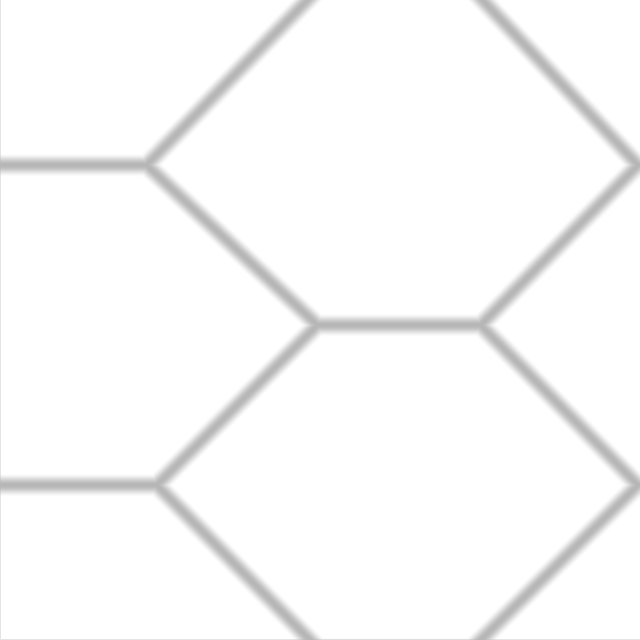
Give the GLSL for this pattern, as a Shadertoy shader.

```glsl
// Soft grey honeycomb on white: one wide repeat across, two down.
// Joints come from small formulas with a slight drift between rows; the
// distance to the nearest edge is shaded with a blurred line profile.

const vec3 PAPER = vec3(1.0);
const vec3 LINE_GREY = vec3(0.715);
const vec3 SEAM_GREY = vec3(0.84);
const float LINE_CORE = 0.0007;   // half width of the darkest part
const float LINE_FADE = 0.0188;   // half width where the line ends
const float SEAM_WIDTH = 0.002;
const float MID_HEIGHT = 0.492;
const float HALF_ROW = 0.25;

float segmentDistance(vec2 p, vec2 a, vec2 b) {
    vec2 ab = b - a;
    float t = clamp(dot(p - a, ab) / dot(ab, ab), 0.0, 1.0);
    return length(p - a - ab * t);
}

// Ends of the short central edge; outer rows drift a little.
float centreHeight(float row) {
    return MID_HEIGHT + 0.516 * row + 0.010 * row * row;
}

vec2 centreLeft(float row) {
    return vec2(0.496 + 0.002 * row * row, centreHeight(row));
}

vec2 centreRight(float row) {
    return vec2(0.751 - 0.014 * row * row, centreHeight(row));
}

// Joints between the central rows, on side -1 (lower) or +1 (upper).
vec2 sideLeft(float side) {
    return vec2(0.237 - 0.008 * side, MID_HEIGHT + HALF_ROW * side);
}

vec2 sideRight(float side) {
    return vec2(0.997, MID_HEIGHT + HALF_ROW * side);
}

float meshDistance(vec2 p) {
    float d = segmentDistance(p, centreLeft(0.0), centreRight(0.0));
    for (int i = 0; i < 2; i++) {
        float side = float(2 * i - 1);
        vec2 left = sideLeft(side);
        vec2 right = sideRight(side);

        // Horizontal edges: the outer row and the wrapped side edge
        d = min(d, segmentDistance(p, centreLeft(side), centreRight(side)));
        d = min(d, segmentDistance(p, right - vec2(1.0, 0.0), left));
        d = min(d, segmentDistance(p, right, left + vec2(1.0, 0.0)));

        // Slanted edges to the middle row and to the outer row
        for (int j = 0; j < 2; j++) {
            float row = side * float(j);
            d = min(d, segmentDistance(p, left, centreLeft(row)));
            d = min(d, segmentDistance(p, right, centreRight(row)));
        }
    }
    return d;
}

void mainImage(out vec4 fragColor, in vec2 fragCoord) {
    vec2 uv = fragCoord / iResolution.xy;
    float pixel = 1.0 / min(iResolution.x, iResolution.y);

    // Faint seam along the left and bottom borders
    float seam = smoothstep(0.0, max(SEAM_WIDTH, pixel), min(uv.x, uv.y));
    vec3 color = mix(SEAM_GREY, PAPER, seam);

    // Blurred mesh lines
    float fade = max(LINE_FADE, LINE_CORE + pixel);
    float ink = 1.0 - smoothstep(LINE_CORE, fade, meshDistance(uv));
    color = mix(color, LINE_GREY, ink);

    fragColor = vec4(color, 1.0);
}
```
